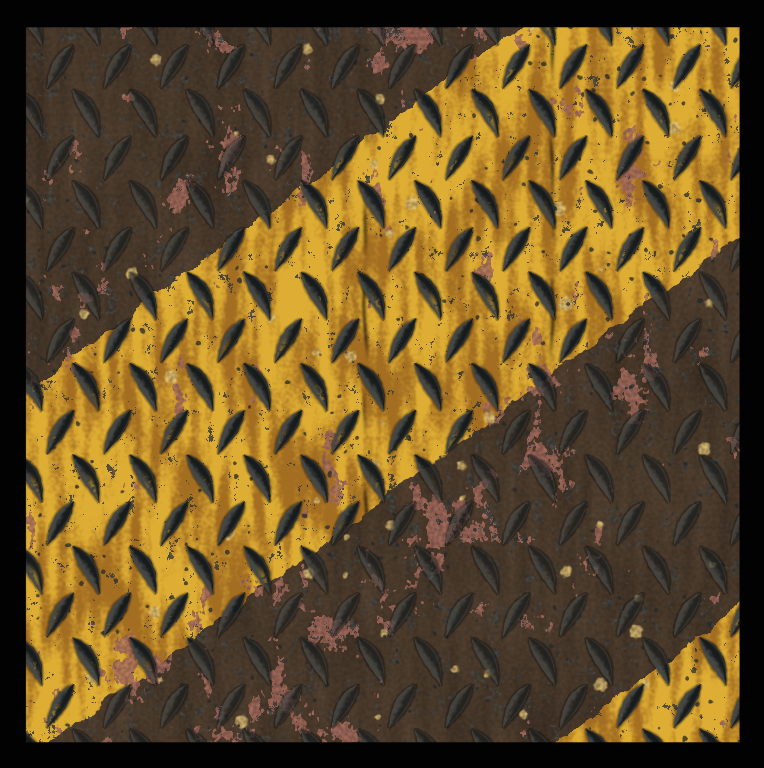
Reproduce this texture procedurally as a Shadertoy shader.

```glsl
const vec3 BORDER = vec3(0.008);
const vec3 BROWN = vec3(0.275, 0.215, 0.16);
const vec3 GOLD = vec3(0.87, 0.68, 0.20);
const vec3 OCHRE = vec3(0.64, 0.43, 0.13);
const vec3 PRIMER = vec3(0.60, 0.39, 0.34);
const vec3 CREAM = vec3(0.77, 0.66, 0.40);
const vec3 STEEL = vec3(0.27, 0.28, 0.27);
const vec3 SOOT = vec3(0.09, 0.105, 0.11);
const vec2 PITCH = vec2(0.0746, 0.119);

float hash(vec2 p) {
    return fract(sin(dot(p, vec2(127.1, 311.7))) * 43758.5);
}

float cornerSlope(vec2 cell, vec2 offset) {
    float angle = 6.2832 * hash(cell);
    return dot(vec2(cos(angle), sin(angle)), offset);
}

float gradientNoise(vec2 p) {
    vec2 i = floor(p), f = fract(p);
    vec2 u = f * f * f * (f * (f * 6.0 - 15.0) + 10.0);
    vec2 e = vec2(1.0, 0.0);
    float low = mix(cornerSlope(i, f), cornerSlope(i + e, f - e), u.x);
    float high = mix(cornerSlope(i + e.yx, f - e.yx), cornerSlope(i + 1.0, f - 1.0), u.x);
    return mix(low, high, u.y);
}

float fbm(vec2 p, float gain) {
    float sum = 0.0, weight = 1.0;
    for (int i = 0; i < 5; i++) {
        sum += weight * gradientNoise(p);
        p = p * 2.03 + 17.3;
        weight *= gain;
    }
    return sum;
}

float bump(float x, float center, float width) {
    float t = (x - center) / width;
    return exp(-t * t);
}

// Positive inside the painted stripes
float stripeDistance(float along, float start, float width) {
    float t = mod(along - start, 2.0 * width);
    return min(t, width - t);
}

// Round chips, one candidate per cell
float chips(vec2 p, float count, float density, float radius, float blur) {
    vec2 cell = floor(p * count);
    vec2 jitter = 0.25 + 0.5 * vec2(hash(cell + 3.1), hash(cell + 8.7));
    float d = length(p - (cell + jitter) / count);
    d += 0.003 * gradientNoise(p * 160.0);
    float size = radius * (0.5 + hash(cell + 5.2));
    return step(1.0 - density, hash(cell)) * (1.0 - smoothstep(size - blur, size + blur, d));
}

// One lattice of raised, bowed leaf shapes
vec3 addTreads(vec3 base, vec2 p, vec2 origin, float lean, float bow, vec2 halfSize, float paint, float blur) {
    vec2 cell = floor((p - origin) / PITCH + 0.5);
    vec2 local = p - origin - cell * PITCH;
    vec2 axis = vec2(sin(lean), cos(lean));
    vec2 q = vec2(dot(local, vec2(axis.y, -axis.x)), dot(local, axis));
    float t = q.y / halfSize.y;
    float arch = 1.0 - t * t;
    float width = halfSize.x * arch * (1.0 + 0.25 * t);
    q.x -= bow * (arch - 0.6);
    float d = abs(q.x) - width + 0.0012 * gradientNoise(p * 120.0);
    float mask = 1.0 - smoothstep(-blur, blur, d);
    float side = q.x / max(width, 0.001);
    float grain = gradientNoise(p * 180.0);
    float age = hash(cell + origin * 40.0);

    vec3 face = mix(STEEL, SOOT, smoothstep(-0.6, 0.35, side + 0.35 * grain + 0.4 * t));
    face = mix(face, STEEL, 0.5 * bump(side, 0.85, 0.15));
    face = mix(mix(face, base, 0.3), face, paint);
    float worn = bump(side, -0.1, 0.4) * bump(t, -0.35, 0.35) * smoothstep(0.0, 0.25, grain + age - 0.65);
    face = mix(face, base * 0.8, 0.7 * worn);
    float shadow = 0.35 * (1.0 - smoothstep(0.0, 0.004, d)) * step(abs(t), 1.0);
    return mix(base * (1.0 - shadow), face, mask);
}

void mainImage(out vec4 fragColor, in vec2 fragCoord) {
    vec2 p = fragCoord / iResolution.xy;
    float blur = 0.8 / iResolution.y;

    // Diagonal paint bands with ragged edges
    float along = 1.0 - p.y + 0.735 * p.x;
    float ragged = along + 0.012 * fbm(p * 18.0, 0.6);
    float paint = smoothstep(-blur, blur, stripeDistance(ragged, 0.535, 0.4825));

    // Vertical grime streaks
    float streak = gradientNoise(p * vec2(65.0, 7.0)) + 0.7 * fbm(p * vec2(12.0, 7.0), 0.6);
    float grain = gradientNoise(p * 190.0);
    vec3 gold = mix(OCHRE, GOLD, smoothstep(-0.5, 0.35, streak + 0.25 * grain));
    vec3 brown = BROWN * (1.0 + 0.18 * streak + 0.15 * grain);
    vec3 color = mix(brown, gold, paint);

    // Two wandering cracks
    for (int i = 0; i < 2; i++) {
        float x = 0.478 + 0.245 * float(i) + 0.006 * gradientNoise(vec2(float(i) * 9.0, p.y * 14.0));
        float broken = smoothstep(-0.2, 0.2, gradientNoise(vec2(p.y * 11.0, float(i) * 4.0)));
        color *= 1.0 - 0.5 * paint * broken * bump(p.x, x, 0.003);
    }

    // Flaked primer gathers beside the band edges
    float exposure = bump(along, 0.42, 0.11) * 0.7 + bump(along, 1.12, 0.17) * (1.0 - smoothstep(0.75, 0.95, p.x));
    float flake = fbm(p * vec2(15.0, 11.0) + 4.0, 0.7);
    float primer = smoothstep(0.0, 0.05, flake - 0.62 + 0.32 * exposure);
    color = mix(color, PRIMER * (1.0 + 0.3 * grain), 0.85 * primer);

    // Bare steel specks and pale chips
    float scuff = fbm(p * vec2(38.0, 32.0) + 31.0, 0.85);
    float steel = smoothstep(0.0, 0.06, scuff - mix(0.53, 0.72, paint));
    color = mix(color, STEEL * (0.85 + 0.4 * grain), 0.85 * steel);
    color = mix(color, CREAM * (1.0 + 0.4 * grain), 0.85 * chips(p, 21.0, 0.12, 0.006, 0.002));
    color = mix(color, SOOT * 1.5, 0.75 * chips(p + 0.37, 58.0, 0.13, 0.0022, 0.001));

    // Two alternating tread directions
    color = addTreads(color, p, vec2(0.115, 0.854), -0.5, 0.005, vec2(0.0098, 0.036), paint, blur);
    color = addTreads(color, p, vec2(0.078, 0.914), 0.55, -0.002, vec2(0.0088, 0.034), paint, blur);

    // Plate outline
    vec2 edge = abs(p - vec2(0.501, 0.499)) - vec2(0.467, 0.4655);
    float plate = 1.0 - smoothstep(-blur, blur, max(edge.x, edge.y));
    fragColor = vec4(mix(BORDER, clamp(color, 0.0, 1.0), plate), 1.0);
}
```
